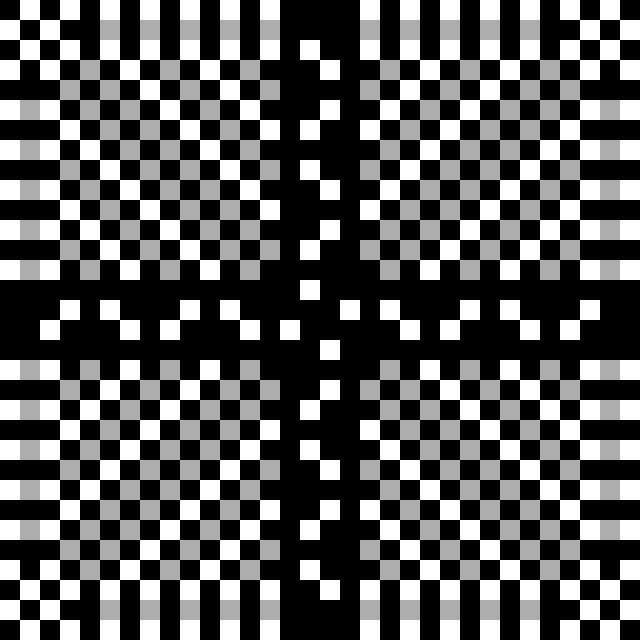
Reproduce this pattern procedurally as a WebGL 1 fragment shader.

```glsl
precision highp float;
// A mirrored checkerboard weave of 32 x 32 cells, split by a black cross of staggered dots.

uniform vec2 u_resolution;

const float CELLS = 32.0;         // cells along each side
const float BORDER = 3.0;         // depth of the striped border, in cells
const float ARM_HALF_WIDTH = 2.0; // half the width of the cross, in cells
const float DOT_FIRST = 2.0;      // first dotted cell, counted from the edge
const float DOT_LAST = 14.0;      // last dotted cell before the centre
const float BLACK = 0.0;
const float GRAY = 0.68;
const float WHITE = 1.0;
const int SAMPLES = 3;            // antialiasing samples per axis

const float HALF_SPAN = 0.5 * CELLS - 0.5;

// Half-cell offsets keep mod() stable on whole numbers.
float wrap(float n, float period) {
  return floor(mod(n + 0.5, period));
}

// Paired dots that zigzag along one arm, turned half a circle past the centre.
float armDots(float along, float across) {
  float fromEdge = HALF_SPAN - abs(along);
  if (fromEdge < DOT_FIRST - 0.5 || fromEdge > DOT_LAST + 0.5) return BLACK;
  if (wrap(fromEdge, 3.0) == 1.0) return BLACK;
  float side = wrap(fromEdge, 6.0) < 2.5 ? -0.5 : 0.5;
  return abs(-sign(along) * across - side) < 0.25 ? WHITE : BLACK;
}

// One quadrant: corner checks, border stripes, then a diagonal weave.
float quadrant(vec2 fromEdge) {
  float near = min(fromEdge.x, fromEdge.y);
  float far = max(fromEdge.x, fromEdge.y);
  bool corner = far < BORDER + 0.5;
  bool border = near < BORDER - 0.5;

  if (border && !corner) {
    float stripe = wrap(far, 2.0);
    return stripe * (wrap(near, 2.0) == 1.0 ? GRAY : WHITE);
  }
  float check = wrap(near + far, 2.0);
  bool brightDiagonal = wrap(far - near, 4.0) == 3.0;
  return check * (corner || brightDiagonal ? WHITE : GRAY);
}

float pattern(vec2 uv) {
  vec2 cell = clamp(floor(uv * CELLS), 0.0, CELLS - 1.0);
  vec2 p = cell - HALF_SPAN;
  vec2 fromCentre = abs(p);
  if (min(fromCentre.x, fromCentre.y) < ARM_HALF_WIDTH) {
    return max(armDots(p.x, p.y), armDots(p.y, -p.x));
  }
  return quadrant(HALF_SPAN - fromCentre);
}

void main() {
  // Average a small grid of samples to smooth the cell edges.
  float shade = 0.0;
  float count = float(SAMPLES);
  for (int j = 0; j < SAMPLES; j++) {
    for (int i = 0; i < SAMPLES; i++) {
      vec2 offset = (vec2(float(i), float(j)) + 0.5) / count - 0.5;
      shade += pattern((gl_FragCoord.xy + offset) / u_resolution);
    }
  }
  gl_FragColor = vec4(vec3(shade / (count * count)), 1.0);
}
```
